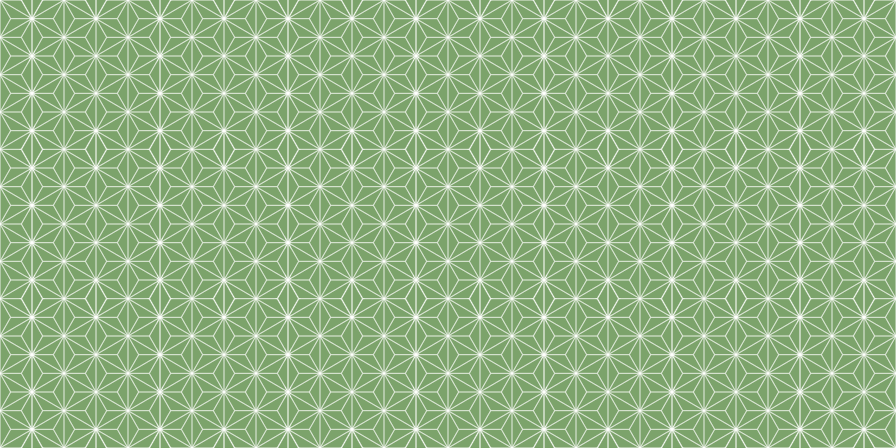
This pattern is drawn by a Shadertoy shader. Its source:

```glsl
// Asanoha (hemp leaf) lattice: fine white twelve-ray stars on leaf green.
#define COLUMNS 14.0     // star pairs across, a multiple of 2
#define ROWS 12.0        // stars down, a multiple of 4
#define LINE_WIDTH 0.0215 // relative to the star spacing
#define BOLD 0.35        // extra width on the recurring heavier strokes
#define SOFTNESS 1.2     // edge filter, in output samples
#define GROUND vec3(0.488, 0.640, 0.420)
#define INK vec3(1.0, 1.0, 0.995)

const float SQRT3 = 1.7320508;
const float COL = 0.8660254; // distance between star columns

// Distance to the nearest multiple of a period.
float repeatDist(float x, float period) {
    return abs(x - period * round(x / period));
}

// Box-filtered coverage of a stroke, which keeps its weight when very thin.
float stroke(float dist, float halfWidth, float blur) {
    float lo = max(dist - halfWidth, -0.5 * blur);
    float hi = min(dist + halfWidth, 0.5 * blur);
    return max(hi - lo, 0.0) / blur;
}

// Heavier strokes: every fourth upright, and a row of rhombi every four stars.
float heaviness(vec2 p) {
    float upright = repeatDist(p.x - COL, 4.0 * COL);
    float oddColumn = repeatDist(p.x - COL, 2.0 * COL);
    float rhombus = oddColumn * 2.0 * SQRT3 + repeatDist(p.y, 4.0) * 2.0;
    return max(1.0 - smoothstep(0.06, 0.10, upright),
               1.0 - smoothstep(1.10, 1.25, rhombus));
}

// Union of the triangle edges and the spokes to each triangle's centre.
float lattice(vec2 p, float halfWidth, float blur) {
    float gap = 1.0;
    for (int k = 0; k < 3; k++) {
        float a = float(k) * radians(60.0);
        vec2 q = mat2(cos(a), -sin(a), sin(a), cos(a)) * p;

        // Edges: unbroken parallel lines through the stars.
        float edge = stroke(repeatDist(q.x, COL), halfWidth, blur);

        // Spokes: dashes centred on the stars, one set per half row.
        float row = round(q.y * 2.0);
        float along = repeatDist(q.x - COL * row, 2.0 * COL);
        float dash = clamp((1.0 / SQRT3 - along) / blur + 0.5, 0.0, 1.0);
        float spoke = stroke(abs(q.y - 0.5 * row), halfWidth, blur) * dash;

        gap *= (1.0 - edge) * (1.0 - spoke);
    }
    return 1.0 - gap;
}

void mainImage(out vec4 fragColor, in vec2 fragCoord) {
    // Star spacing is one unit; whole periods fit both axes.
    vec2 p = fragCoord / iResolution.xy * vec2(COLUMNS * SQRT3, ROWS);
    float blur = SOFTNESS * ROWS / iResolution.y;
    float halfWidth = 0.5 * LINE_WIDTH * (1.0 + BOLD * heaviness(p));

    fragColor = vec4(mix(GROUND, INK, lattice(p, halfWidth, blur)), 1.0);
}
```
